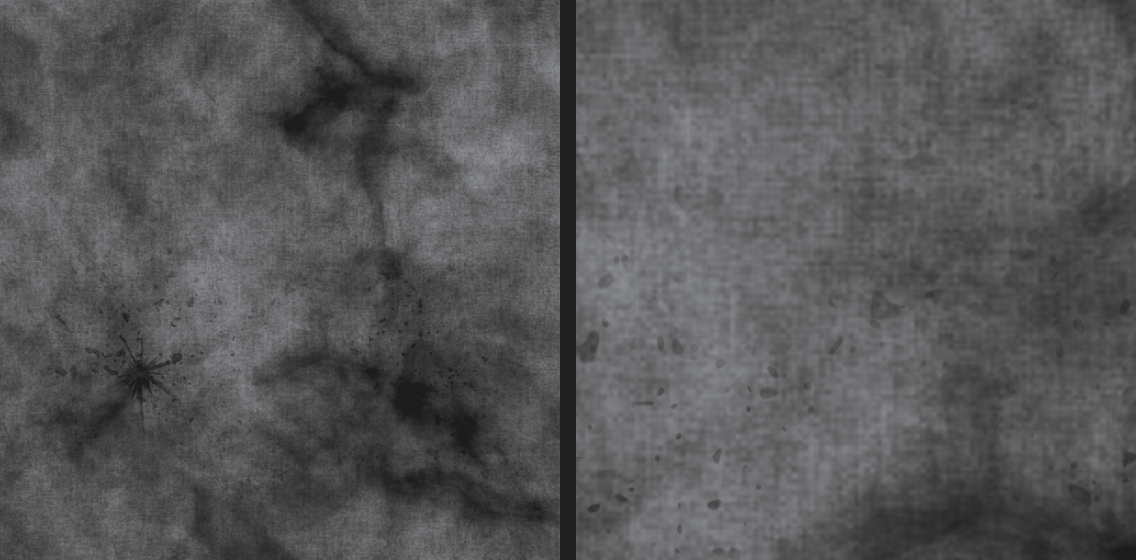
Left: the whole. Right: its middle third, enlarged.
Reproduce this texture procedurally as a Shadertoy shader.

```glsl
// Draws a stained charcoal canvas backdrop with cloudy mottling, brush smears and ink spatter.

float hash(vec2 p) {
    return fract(sin(dot(p, vec2(127.1, 311.7))) * 43758.5453);
}

float noise(vec2 p) {
    vec2 cell = floor(p), f = fract(p);
    f = f * f * (3.0 - 2.0 * f);
    float low = mix(hash(cell), hash(cell + vec2(1, 0)), f.x);
    float high = mix(hash(cell + vec2(0, 1)), hash(cell + vec2(1, 1)), f.x);
    return mix(low, high, f.y);
}

float fbm(vec2 p, float gain) {
    const mat2 turn = mat2(1.6, 1.2, -1.2, 1.6);
    float sum = 0.0, weight = 1.0, total = 0.0;
    for (int i = 0; i < 6; i++) {
        sum += weight * noise(p);
        total += weight;
        weight *= gain;
        p = turn * p + 17.3;
    }
    return sum / total;
}

// Soft round shade, 1 at the centre
float pool(vec2 p, vec2 centre, vec2 size) {
    vec2 q = (p - centre) / size;
    return exp(-dot(q, q));
}

// Dry brush stroke from a to b, with bristle marks along its length
float smear(vec2 p, vec2 a, vec2 b, float width, float bend) {
    vec2 axis = normalize(b - a);
    float len = length(b - a);
    vec2 q = vec2(dot(p - a, axis), dot(p - a, vec2(-axis.y, axis.x)));
    float t = clamp(q.x / len, 0.0, 1.0);
    q.y -= bend * 4.0 * t * (1.0 - t);
    float d = length(vec2(q.x - t * len, q.y)) / width;
    float bristle = fbm(vec2(q.x * 7.0, q.y * 85.0) + a * 31.0, 0.5);
    float patchy = fbm(p * 16.0 + b * 9.0, 0.55);
    return smoothstep(1.3, 0.1, d + 1.1 * (patchy - 0.5)) * (0.35 + 1.1 * bristle);
}

// Ink burst with uneven rays
float burst(vec2 p, vec2 centre, float radius) {
    vec2 q = p - centre;
    float d = length(q);
    vec2 dir = q / max(d, 1e-4);
    float reach = radius * (0.6 + 2.6 * pow(noise(dir * 8.0 + centre * 50.0), 4.0));
    reach *= 0.7 + 0.6 * fbm(p * 60.0, 0.6);
    return smoothstep(reach * 1.15, reach * 0.55, d);
}

// Scattered small droplets, one per grid cell
float droplets(vec2 p, float cells, float seed) {
    vec2 q = p * cells + 0.6 * (vec2(noise(p * 90.0), noise(p * 90.0 + 40.0)) - 0.5);
    vec2 cell = floor(q);
    vec2 centre = 0.3 + 0.4 * vec2(hash(cell + seed), hash(cell + seed + 5.1));
    float radius = 0.28 * pow(hash(cell + seed + 9.7), 3.0);
    float d = length(fract(q) - centre);
    return smoothstep(radius + 0.07, radius - 0.05, d) * smoothstep(0.03, 0.12, radius);
}

// Thin faint scratches
float scratches(vec2 p) {
    float sum = 0.0;
    for (int i = 0; i < 16; i++) {
        float id = float(i);
        vec2 centre = vec2(hash(vec2(id, 2.0)), hash(vec2(id, 7.0)));
        float angle = 6.283 * hash(vec2(id, 13.0));
        vec2 axis = vec2(cos(angle), sin(angle));
        vec2 q = vec2(dot(p - centre, axis), dot(p - centre, vec2(-axis.y, axis.x)));
        q.y += 2.5 * q.x * q.x;
        float mark = smoothstep(0.003, 0.0, abs(q.y)) * smoothstep(0.05, 0.01, abs(q.x));
        sum += mark * noise(p * 110.0) * (hash(vec2(id, 19.0)) - 0.55);
    }
    return sum;
}

void mainImage(out vec4 fragColor, in vec2 fragCoord) {
    vec2 p = fragCoord / iResolution.y;
    vec2 warp = vec2(fbm(p * 5.0, 0.5), fbm(p * 5.0 + 31.0, 0.5)) - 0.5;
    vec2 w = p + 0.12 * warp;

    // Cloudy ground and mottling
    float tone = 0.375;
    tone += 0.40 * (fbm(w * 4.5 + 3.0, 0.55) - 0.5);
    tone += 0.26 * (fbm(p * 19.0 + warp * 2.0, 0.65) - 0.5);

    // Broad light and shadow
    tone += 0.065 * pool(w, vec2(0.17, 0.62), vec2(0.25, 0.32));
    tone += 0.050 * pool(w, vec2(0.97, 0.62), vec2(0.12, 0.20));
    tone -= 0.085 * pool(w, vec2(0.55, 0.92), vec2(0.14, 0.20));
    tone -= 0.100 * pool(w, vec2(0.84, 0.18), vec2(0.22, 0.16));
    tone -= 0.100 * pool(w, vec2(0.93, 0.82), vec2(0.07, 0.06));
    tone -= 0.060 * pool(w, vec2(0.62, 0.60), vec2(0.13, 0.20));

    // Dried washes with crisp rims
    float wash = fbm(w * 9.0 + 8.0, 0.6);
    tone -= 0.045 * smoothstep(0.54, 0.60, wash);
    tone -= 0.025 * smoothstep(0.02, 0.0, abs(wash - 0.55));

    // Brush smears
    float ink = smear(w, vec2(0.51, 1.02), vec2(0.70, 0.87), 0.030, -0.02);
    ink += smear(w, vec2(0.53, 0.78), vec2(0.69, 0.88), 0.045, 0.02);
    ink += smear(w, vec2(0.66, 0.84), vec2(0.71, 0.50), 0.024, -0.03);
    ink += smear(w, vec2(0.50, 0.33), vec2(0.67, 0.35), 0.035, 0.02);
    ink += smear(w, vec2(0.74, 0.28), vec2(0.92, 0.16), 0.042, 0.01);
    ink += smear(w, vec2(0.70, 0.13), vec2(0.98, 0.10), 0.040, -0.03);
    ink += 0.6 * smear(w, vec2(0.25, 0.32), vec2(0.13, 0.20), 0.025, 0.01);

    // Spatter, denser across the lower middle
    float density = 0.25 + pool(p, vec2(0.5, 0.36), vec2(0.4, 0.18));
    density *= smoothstep(0.35, 0.60, fbm(p * 7.0 + 50.0, 0.5));
    ink += density * (droplets(p, 34.0, 1.0) + 0.8 * droplets(p, 75.0, 4.0));
    ink += 0.9 * burst(p, vec2(0.25, 0.335), 0.036);
    tone -= 0.125 * min(ink, 1.3);
    tone += 0.20 * scratches(p);

    // Woven cloth and fine grain
    float weave = noise(p * vec2(60.0, 420.0)) + noise(p * vec2(420.0, 60.0)) - 1.0;
    float grain = noise(p * 300.0) - 0.5;
    tone += (0.045 * weave + 0.085 * grain) * smoothstep(0.05, 0.40, tone);

    // Neutral darks, slightly blue lights
    tone = clamp(tone, 0.11, 0.60);
    vec3 coolTint = vec3(-0.003, 0.001, 0.016) * smoothstep(0.34, 0.48, tone);
    fragColor = vec4(tone + coolTint, 1.0);
}
```
